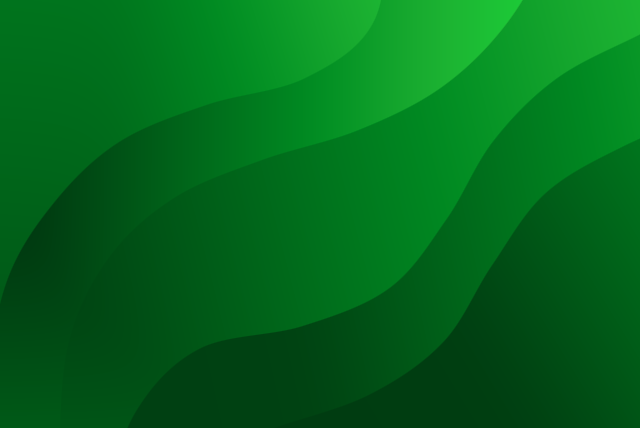
Write a WebGL 2 fragment shader that draws this background.

```glsl
#version 300 es
precision highp float;
// Flowing green waves: four smooth diagonal edges split the canvas into bands.
// Edges are splines in coordinates turned along the rising diagonal, and each
// band blends a bright slope toward the upper right with a dim base tone.

uniform vec2 u_resolution;
out vec4 fragColor;

// Height of all four edges across the diagonal, at evenly spaced knots along it.
const vec4 KNOTS[11] = vec4[11](
  vec4(-.156, -.508, -.605, -.215),
  vec4( .127, -.209, -.420, -.352),
  vec4( .328,  .039, -.279, -.498),
  vec4( .400,  .143, -.283, -.648),
  vec4( .389,  .129, -.471, -.789),
  vec4( .270,  .012, -.586, -.838),
  vec4( .102, -.143, -.559, -.773),
  vec4( .074, -.238, -.486, -.730),
  vec4( .293, -.244, -.488, -.803),
  vec4( .508, -.168, -.578, -.928),
  vec4( .684, -.039, -.684, -1.055));

// Catmull-Rom interpolation of the four edges together.
vec4 waveEdges(float along) {
  float knot = (along + .2246) / .293;
  int i = clamp(int(floor(knot)), 1, 8);
  float t = knot - float(i);
  vec4 a = KNOTS[i - 1], b = KNOTS[i], c = KNOTS[i + 1], d = KNOTS[i + 2];
  return b + .5 * t * (c - a + t * (2. * a - 5. * b + 4. * c - d
           + t * (3. * (b - c) + d - a)));
}

float smoothMax(float a, float b) {
  float d = a - b;
  return .5 * (a + b + sqrt(d * d + .001));
}

// Brightness of a band: slope is (offset, per x, per y), base is (offset, per y).
float bandLight(vec2 p, vec3 slope, vec2 base) {
  return smoothMax(dot(slope, vec3(1., p)), base.x + base.y * p.y);
}

// Deep green through leaf green, warming slightly in the brightest parts.
vec3 greenRamp(float light) {
  float glow = smoothstep(.52, .72, light);
  return vec3(.11 * glow, light, .015 + .215 * light + .03 * glow);
}

void main() {
  vec2 p = gl_FragCoord.xy / u_resolution * vec2(1.5, 1.);

  // Coverage below each edge, softened over one pixel.
  vec4 gap = waveEdges(p.x + p.y) - (p.y - p.x);
  vec4 below = clamp(.5 + gap / fwidth(gap), 0., 1.);

  // Layer the bands from the upper left to the lower right.
  float light = bandLight(p, vec3(.21, .41, .13), vec2(.31, .14));
  light = mix(light, bandLight(p, vec3(.18, .50, .00), vec2(.35, -.30)), below.x);
  light = mix(light, bandLight(p, vec3(.18, .30, .08), vec2(.33, -.25)), below.y);
  light = mix(light, bandLight(p, vec3(-.02, .36, .08), vec2(.25, .00)), below.z);
  light = mix(light, bandLight(p, vec3(-.17, .33, .20), vec2(.235, .00)), below.w);

  fragColor = vec4(greenRamp(light), 1.);
}
```
